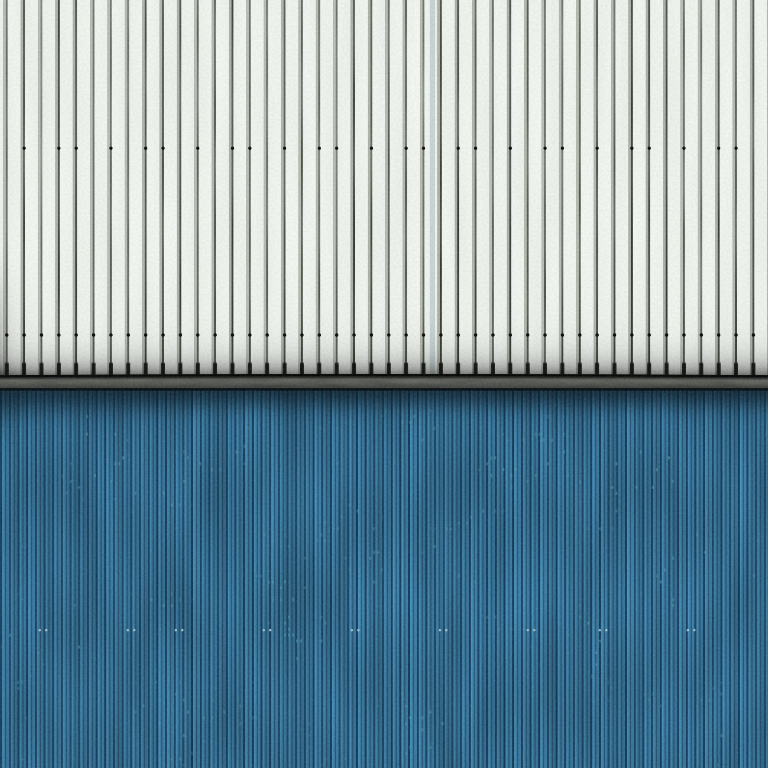
Give the GLSL for this texture, as a three.js fragment shader.

```glsl
#define PITCH 0.02261
#define GROOVE_START 0.0314
#define RIB_PITCH 0.0113
#define PANEL_BASE 0.5115
#define SILL_BASE 0.4930
#define GRAIN 0.035
#define WHITE_PAINT vec3(0.925, 0.942, 0.922)
#define BLUE_PAINT vec3(0.225, 0.445, 0.580)
#define BLUE_DARK vec3(0.085, 0.235, 0.345)
#define IRON vec3(0.13, 0.14, 0.13)

varying vec2 vUv;

float hash(vec2 p) {
  vec3 q = fract(vec3(p.xyx) * 0.1031);
  q += dot(q, q.yzx + 33.33);
  return fract((q.x + q.y) * q.z);
}

float slope(vec2 cell, vec2 offset) {
  float angle = 6.2832 * hash(cell);
  return dot(vec2(cos(angle), sin(angle)), offset);
}

float gradientNoise(vec2 p) {
  vec2 i = floor(p), f = fract(p);
  vec2 u = f * f * f * (f * (f * 6.0 - 15.0) + 10.0);
  vec2 e = vec2(1.0, 0.0);
  return mix(mix(slope(i, f), slope(i + e.xy, f - e.xy), u.x),
             mix(slope(i + e.yx, f - e.yx), slope(i + e.xx, f - e.xx), u.x), u.y);
}

// Soft-edged bar centred on zero
float bar(float d, float halfWidth) {
  return 1.0 - smoothstep(halfWidth - 0.0007, halfWidth + 0.0007, abs(d));
}

float dotMask(vec2 d, float radius) {
  return 1.0 - smoothstep(radius - 0.0008, radius + 0.0008, length(d));
}

vec3 whitePanel(vec2 p) {
  float g = (p.x - GROOVE_START) / PITCH;
  float id = floor(g + 0.5);
  float d = (g - id) * PITCH;
  float wear = hash(vec2(id + 20.0, 3.0));
  float height = p.y - PANEL_BASE;
  vec3 col = WHITE_PAINT + 0.025 * gradientNoise(p * vec2(45.0, 5.0));

  // Grooves: pale bevel, dark seam and thin reflected edge
  float streak = gradientNoise(vec2(id * 7.3, p.y * 12.0));
  col = mix(col, vec3(0.67, 0.69, 0.65), bar(d + 0.0022, 0.0021) * (0.75 + 0.25 * wear));
  float depth = 0.58 + 0.27 * wear + 0.25 * streak + 0.16 * smoothstep(0.35, 0.0, height);
  col = mix(col, vec3(0.22, 0.24, 0.21), bar(d, 0.0012) * clamp(depth, 0.0, 1.0));
  col = mix(col, vec3(0.56, 0.58, 0.54), 0.5 * bar(d + 0.0043, 0.0004));

  // Central lap joint
  col = mix(col, vec3(0.66, 0.73, 0.73), 0.55 * bar(p.x - 0.563, 0.0035));

  // Upper fixings follow a five-groove rhythm; lower ones fill every groove
  float beat = mod(id, 5.0);
  float skip = id < 24.0 ? 2.0 : 1.0;
  float fixed5 = float(beat < 0.5 || abs(beat - skip) < 0.5 || abs(beat - 3.0) < 0.5);
  float rivet = fixed5 * dotMask(vec2(d, p.y - 0.807), 0.0021);
  rivet = max(rivet, dotMask(vec2(d, p.y - 0.5638), 0.0022));
  col = mix(col, vec3(0.08, 0.07, 0.06), rivet);

  // Shade above the sill and open groove ends
  float shade = 0.52 * exp(-max(height, 0.0) / 0.017);
  shade += 0.22 * exp(-p.x / 0.012) * smoothstep(0.18, 0.03, height);
  col *= 1.0 - shade;
  float mouth = bar(d, 0.0026) * (1.0 - smoothstep(0.014, 0.018, height));
  return mix(col, vec3(0.07, 0.075, 0.07), 0.9 * mouth);
}

vec3 bluePanel(vec2 p) {
  float r = p.x / RIB_PITCH;
  float id = floor(r);
  float d = (fract(r) - 0.5) * RIB_PITCH;
  float tone = hash(vec2(id, 11.0));
  vec3 col = BLUE_PAINT * (0.93 + 0.14 * tone);

  // Rib profile
  col = mix(col, BLUE_DARK, bar(d + 0.0042, 0.0013) * (0.72 + 0.28 * tone));
  col = mix(col, BLUE_DARK, 0.55 * bar(d - 0.0017, 0.0008));
  col += vec3(0.035, 0.065, 0.075) * bar(d + 0.0017, 0.0010);
  col *= 1.0 + 0.16 * gradientNoise(p * vec2(30.0, 7.0));

  // Scattered chips along the ribs
  vec2 cell = floor(p * vec2(190.0, 130.0));
  vec2 local = fract(p * vec2(190.0, 130.0)) - 0.5;
  float patchy = smoothstep(-0.15, 0.4, gradientNoise(p * vec2(12.0, 9.0)));
  float chip = step(0.94, hash(cell + 71.0)) * (1.0 - smoothstep(0.15, 0.42, length(local)));
  col = mix(col, vec3(0.31, 0.58, 0.64), 0.6 * chip * patchy);

  // Paired bright screws in three spans
  float start = p.x < 0.20 ? 0.0560 : (p.x < 0.74 ? 0.2331 : 0.7852);
  float pairX = mod(p.x - start + 0.0573, 0.1146) - 0.0573;
  float screw = dotMask(vec2(abs(pairX) - 0.0042, p.y - 0.1795), 0.0016);
  col = mix(col, vec3(0.67, 0.80, 0.84), 0.85 * screw);

  // Shade below the sill
  float drop = max(SILL_BASE - p.y, 0.0);
  float reach = 0.025 + 0.010 * exp(-p.x / 0.12);
  float shadow = 0.68 * exp(-drop * drop / (reach * reach));
  return mix(col, vec3(0.06, 0.10, 0.13), shadow);
}

vec3 sill(vec2 p, float top) {
  float t = (p.y - SILL_BASE) / (top - SILL_BASE);
  vec3 col = mix(vec3(0.25, 0.26, 0.25), vec3(0.37, 0.38, 0.36), smoothstep(0.05, 0.55, t));
  col = mix(col, IRON, smoothstep(0.62, 0.85, t));
  return col * (1.0 + 0.15 * gradientNoise(p * vec2(25.0, 160.0)));
}

void main() {
  vec2 p = vUv;
  float top = PANEL_BASE + 0.0015 * (1.0 - pow(2.0 * p.x - 1.0, 2.0));
  vec3 col = mix(bluePanel(p), sill(p, top), smoothstep(-0.0008, 0.0008, p.y - SILL_BASE));
  col = mix(col, whitePanel(p), smoothstep(-0.0008, 0.0008, p.y - top));

  // Dark seams around the sill
  col = mix(col, vec3(0.035, 0.04, 0.04), 0.9 * bar(p.y - top + 0.0014, 0.0013));
  col = mix(col, vec3(0.03, 0.05, 0.06), 0.9 * bar(p.y - SILL_BASE, 0.0015));
  col += GRAIN * gradientNoise(p * 330.0);
  gl_FragColor = vec4(clamp(col, 0.0, 1.0), 1.0);
}
```
